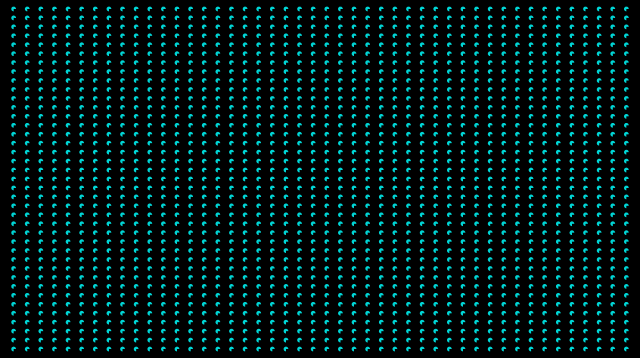
Give the GLSL for this pattern, as a WebGL 1 fragment shader.

```glsl
precision highp float;
// Grid of small cyan discs on black, each with a wedge cut from its lower right.

uniform vec2 u_resolution;

const vec2 DOT_COUNT = vec2(46.0, 39.0);        // repeats across and down
const float DOT_RADIUS = 0.0066;                // in canvas heights
const float WEDGE_DIRECTION = -0.7854;          // radians, toward lower right
const float WEDGE_HALF_ANGLE = 0.77;            // radians
const vec3 DOT_COLOR = vec3(0.0, 0.84, 0.84);
const vec3 BACKGROUND_COLOR = vec3(0.0);
const int SAMPLES = 6;                          // antialiasing samples per axis

// 1 inside the disc and outside its wedge, 0 elsewhere.
float notchedDisc(vec2 p) {
  float radius = length(p);
  vec2 wedgeAxis = vec2(cos(WEDGE_DIRECTION), sin(WEDGE_DIRECTION));
  float insideDisc = step(radius, DOT_RADIUS);
  float outsideWedge = step(dot(p, wedgeAxis), radius * cos(WEDGE_HALF_ANGLE));
  return insideDisc * outsideWedge;
}

// Dots sit on the inner crossings of an evenly divided canvas.
float dotGrid(vec2 uv, float aspect) {
  vec2 divisions = DOT_COUNT + 1.0;
  vec2 grid = uv * divisions;
  vec2 index = clamp(floor(grid + 0.5), vec2(1.0), DOT_COUNT);
  vec2 offset = (grid - index) / divisions * vec2(aspect, 1.0);
  return notchedDisc(offset);
}

void main() {
  float aspect = u_resolution.x / u_resolution.y;

  // Average the coverage over the area of the pixel.
  float coverage = 0.0;
  for (int j = 0; j < SAMPLES; j++) {
    for (int i = 0; i < SAMPLES; i++) {
      vec2 jitter = (vec2(float(i), float(j)) + 0.5) / float(SAMPLES) - 0.5;
      coverage += dotGrid((gl_FragCoord.xy + jitter) / u_resolution, aspect);
    }
  }
  coverage /= float(SAMPLES * SAMPLES);

  gl_FragColor = vec4(mix(BACKGROUND_COLOR, DOT_COLOR, coverage), 1.0);
}
```
